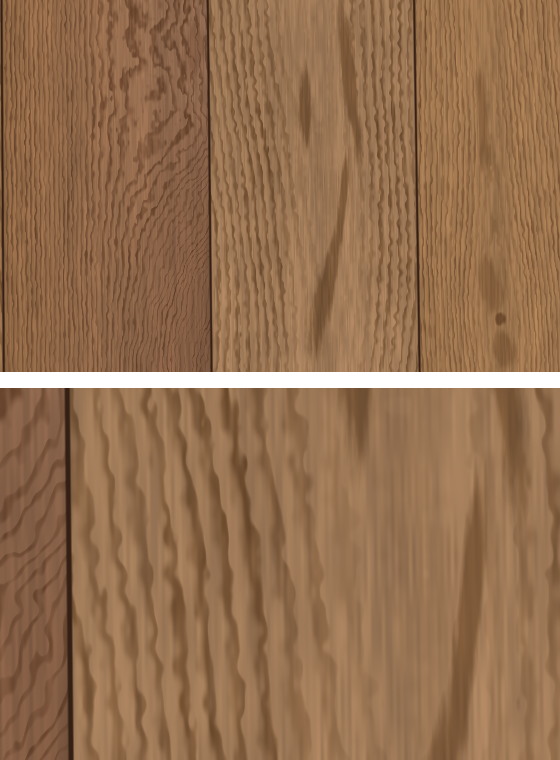
Top: the whole. Bottom: its middle third, enlarged.
Write a Shadertoy shader that draws this texture.

```glsl
// Three brown oak floorboards side by side, parted by thin, slightly leaning seams.
// Each board bends a grain phase: sweeping waves, a cathedral heart, or a knot;
// the phase becomes dark pore lines, broken up by stretched value noise.

const float TAU = 6.2832;
const float BOARD = 0.557;                       // board width / canvas height
const vec3 SEAM = vec3(0.20, 0.12, 0.075);

float hash(vec2 p) {
    return fract(sin(dot(p, vec2(127.1, 311.7))) * 43758.55);
}

float noise(vec2 p) {
    vec2 i = floor(p), f = fract(p);
    f = f * f * (3.0 - 2.0 * f);
    return mix(mix(hash(i), hash(i + vec2(1, 0)), f.x),
               mix(hash(i + vec2(0, 1)), hash(i + vec2(1, 1)), f.x), f.y);
}

float fbm(vec2 p) {
    float sum = 0.0, amp = 0.5;
    for (int i = 0; i < 4; i++) {
        sum += amp * noise(p);
        p = p * 2.03 + 17.3;
        amp *= 0.5;
    }
    return sum;
}

// Ragged, leaning dark flame with a soft rim
float flame(vec2 p, vec2 center, vec2 size, float lean) {
    vec2 d = p - center;
    d.x -= lean * d.y;
    float rag = 0.9 * (fbm(p * vec2(110.0, 14.0)) - 0.47);
    return 1.0 - smoothstep(0.55, 1.15, length(d / size) + rag);
}

// Dark pore line per unit of phase, sharper on one flank
float poreLine(float phase, float y) {
    float t = TAU * phase;
    float wave = 0.5 + 0.5 * cos(t + 0.6 * cos(t));
    float weight = noise(vec2(phase * 0.8, y * 3.0));
    return smoothstep(0.3, 1.0, wave) * mix(0.55, 1.15, weight);
}

// Grain of each board: x = phase, y = line strength, z = extra darkness
vec3 sweepGrain(vec2 p) {
    float side = smoothstep(0.2, 0.58, p.x);
    float rise = smoothstep(0.02, 0.68, p.y);
    float ripple = (fbm(p * vec2(9.0, 8.0) + 3.0) - 0.47) * mix(0.012, 0.075, side);
    float phase = (p.x - 0.22 * side * rise + ripple) * 80.0;
    float shade = 0.35 * side * smoothstep(0.9, 0.3, p.y);
    shade += 0.35 * flame(p, vec2(0.52, 0.87), vec2(0.03, 0.08), 0.1);
    return vec3(phase, mix(0.75, 0.9, side), shade);
}

vec3 heartGrain(vec2 p) {
    float d = p.x - 0.30 - 0.025 * sin(4.0 * p.y + 0.5);
    float ripple = (fbm(p * vec2(7.0, 3.0) + 9.0) - 0.47) * 0.035;
    float phase = (sqrt(d * d + 0.002) - 0.05 * p.y + ripple) * 40.0;
    float strength = mix(0.18, 0.9, smoothstep(0.05, 0.15, abs(d)));
    float dark = flame(p, vec2(0.257, 0.70), vec2(0.018, 0.12), 0.0);
    dark = max(dark, flame(p, vec2(0.378, 0.80), vec2(0.021, 0.24), -0.10));
    dark = max(dark, flame(p, vec2(0.358, 0.46), vec2(0.012, 0.17), 0.12));
    dark = max(dark, flame(p, vec2(0.304, 0.20), vec2(0.028, 0.18), 0.20));
    return vec3(phase, strength, 0.75 * dark);
}

vec3 knotGrain(vec2 p) {
    vec2 d = p - vec2(0.22, 0.143);
    float bulge = exp(-dot(d * vec2(11.0, 5.0), d * vec2(11.0, 5.0)));
    float axis = d.x + 0.035 * p.y;
    float ripple = (fbm(p * vec2(8.0, 3.0) + 21.0) - 0.47) * 0.025;
    float phase = (sqrt(axis * axis + 0.0004) * (1.0 - 0.5 * bulge)
                   + 0.035 * p.y + ripple) * 72.0;
    float strength = mix(0.3, 0.72, smoothstep(0.02, 0.09, abs(axis)));
    float dark = 0.85 * flame(p, vec2(0.22, 0.143), vec2(0.018, 0.020), 0.0);
    dark = max(dark, 0.45 * flame(p, vec2(0.19, 0.23), vec2(0.035, 0.08), -0.2));
    dark = max(dark, 0.45 * flame(p, vec2(0.23, 0.06), vec2(0.035, 0.06), -0.1));
    dark = max(dark, 0.50 * flame(p, vec2(0.18, 0.68), vec2(0.016, 0.17), -0.03));
    return vec3(phase, strength, dark);
}

void mainImage(out vec4 fragColor, in vec2 fragCoord) {
    vec2 p = fragCoord / iResolution.y;

    // Board layout, narrowing slightly toward the top
    float across = (p.x - mix(0.010, 0.004, p.y)) / mix(0.559, 0.5545, p.y);
    float id = floor(across);
    float u = fract(across);
    vec2 local = vec2(u * BOARD, p.y);
    vec2 seeded = local + id * vec2(3.7, 5.3);

    // Grain and tone for this board
    vec3 grain = knotGrain(local);
    vec3 light = vec3(0.635, 0.475, 0.320);
    vec3 dark = vec3(0.420, 0.275, 0.160);
    if (id == 0.0) {
        grain = sweepGrain(local);
        light = mix(vec3(0.600, 0.435, 0.290), vec3(0.580, 0.425, 0.325), u);
        dark = vec3(0.385, 0.245, 0.155);
    } else if (id == 1.0) {
        grain = heartGrain(local);
        light = vec3(0.640, 0.490, 0.355);
        dark = vec3(0.430, 0.295, 0.175);
    }

    // Pores with ragged edges and short breaks
    float jitter = 0.4 * (noise(seeded * vec2(150.0, 60.0)) - 0.5);
    float breaks = mix(0.55, 1.15, noise(seeded * vec2(230.0, 32.0)));
    float pores = poreLine(grain.x + jitter, p.y) * grain.y * breaks;
    vec3 color = mix(light, dark, clamp(max(pores, grain.z), 0.0, 1.0));

    // Fine fibres and broad tonal streaks
    color *= 1.0 + 0.16 * (noise(seeded * vec2(320.0, 16.0)) - 0.5);
    color *= 1.0 + 0.22 * (fbm(seeded * vec2(16.0, 1.5)) - 0.47);

    // Seam with a softly shaded bevel
    float edge = min(u, 1.0 - u) * BOARD;
    float pixel = 1.0 / iResolution.y;
    color *= 1.0 - 0.15 * exp(-edge / 0.006);
    color = mix(SEAM, color, smoothstep(0.0015 - 0.5 * pixel, 0.0025 + pixel, edge));
    fragColor = vec4(color, 1.0);
}
```
